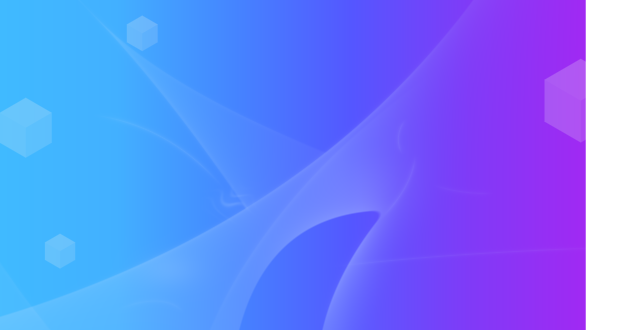
A Shadertoy shader for this background:

```glsl
// Cyan to violet gradient crossed by translucent curved veils and pale cubes.
// Every veil edge is a parabola in implicit form, giving a signed distance
// and a curve parameter; fills, rims and thin strokes are built from those.

const float PANEL_RIGHT = 1.775;   // in canvas heights
const vec3 VEIL_TINT = vec3(0.76, 0.87, 1.0);

float cross2(vec2 a, vec2 b) { return a.x * b.y - a.y * b.x; }

// Quadratic arc a-b-c: x = distance (negative on the concave side), y = parameter
vec2 arc(vec2 p, vec2 a, vec2 b, vec2 c) {
    vec2 e = b - a, g = c - a, q = p - a;
    float area = cross2(e, g);
    float v = cross2(q, g) / area;
    float w = cross2(e, q) / area;
    float u = 1.0 - v - w;
    vec2 gradV = vec2(g.y, -g.x) / area;
    vec2 gradW = vec2(-e.y, e.x) / area;
    vec2 grad = 2.0 * v * gradV - 4.0 * (u * gradW - w * (gradV + gradW));
    return vec2((v * v - 4.0 * u * w) / max(length(grad), 1e-4), w + 0.5 * v);
}

float fill(float d, float soft) { return smoothstep(-soft, soft, d); }

// Bright line along an arc that fades at both ends
float rim(vec2 curve, float width) {
    float ends = smoothstep(-0.02, 0.25, curve.y) * smoothstep(1.02, 0.75, curve.y);
    return exp(-abs(curve.x) / width) * ends;
}

float stroke(vec2 p, vec2 a, vec2 b, vec2 c, float width) {
    return rim(arc(p, a, b, c), width);
}

float glow(vec2 p, vec2 center, vec2 size) {
    vec2 q = (p - center) / size;
    return exp(-dot(q, q));
}

float smoothMax(float a, float b, float k) {
    float h = max(k - abs(a - b), 0.0) / k;
    return max(a, b) + 0.25 * h * h * k;
}

vec3 gradient(float s) {
    vec3 stops[6] = vec3[6](
        vec3(0.25, 0.73, 1.00), vec3(0.26, 0.69, 1.00), vec3(0.27, 0.52, 1.00),
        vec3(0.33, 0.34, 1.00), vec3(0.50, 0.23, 0.97), vec3(0.63, 0.16, 0.95));
    float x = clamp(s, 0.0, 0.999) * 5.0;
    int i = int(x);
    return mix(stops[i], stops[i + 1], fract(x));
}

// Opacity of an isometric cube: a hexagon split into three faces
float cube(vec2 p, vec2 center, float radius, float px) {
    vec2 q = (p - center) / radius;
    float ax = abs(q.x), soft = px / radius;
    float inside = fill(0.866 - max(ax, 0.5 * ax + 0.866 * abs(q.y)), soft);
    float side = mix(0.20, 0.155, fill(q.x, soft));
    return inside * mix(side, 0.225, fill(q.y - 0.577 * ax, soft));
}

// Crumpled threads from layered sines
float threads(vec2 p) {
    float bend = sin(p.x * 55.0 + 2.0 * sin(p.y * 38.0));
    return pow(0.5 + 0.5 * sin(p.y * 150.0 + p.x * 90.0 + 2.5 * bend), 3.0);
}

void mainImage(out vec4 fragColor, in vec2 fragCoord) {
    vec2 p = fragCoord / iResolution.y;
    float px = 0.75 / iResolution.y;
    vec3 color = gradient(p.x / PANEL_RIGHT);

    // Main curves
    vec2 sweep = arc(p, vec2(0.0, 0.04), vec2(0.934, 0.32), vec2(1.434, 1.0));
    vec2 fold = arc(p, vec2(0.636, 0.0), vec2(0.79, 0.341), vec2(1.111, 0.621));
    vec2 holeTop = arc(p, vec2(0.725, 0.0), vec2(0.813, 0.338), vec2(1.131, 0.361));
    vec2 holeSide = arc(p, vec2(1.149, 0.338), vec2(1.018, 0.172), vec2(0.977, 0.0));
    vec2 sailLeft = arc(p, vec2(0.24, 1.0), vec2(0.487, 0.753), vec2(0.745, 0.369));
    vec2 sailRight = arc(p, vec2(0.24, 1.0), vec2(0.455, 0.747), vec2(0.985, 0.538));
    vec2 corner = arc(p, vec2(0.0, 0.205), vec2(0.063, 0.104), vec2(0.152, 0.0));

    // Broad veil below the sweep, with the hole cut out
    float below = fill(sweep.x, px * 1.5);
    float hole = smoothMax(holeTop.x, -holeSide.x, 0.035);
    float outside = fill(hole, px * 1.5);
    float veil = 0.13 * smoothstep(1.42, 0.95, p.x) + 0.09 * exp(-max(sweep.x, 0.0) / 0.07);
    veil += 0.05 * fill(-fold.x, px * 2.0) * smoothstep(1.35, 1.0, p.x);
    veil *= 1.0 - 0.75 * smoothstep(0.0, 0.16, -holeSide.x);
    float light = veil * below * outside;
    light += 0.20 * exp(-max(hole, 0.0) / 0.045) * outside * below
           * smoothstep(0.1, 0.8, holeTop.y) * smoothstep(1.24, 1.08, p.x);

    // Sail hanging from the upper left, and the lower left corner
    float sail = fill(sailLeft.x, px * 2.0) * fill(sailRight.x, px * 2.0) * (1.0 - below);
    light += sail * (0.06 + 0.08 * exp(-max(sailLeft.x, 0.0) / 0.05));
    light += 0.07 * fill(corner.x, px * 2.0);

    // Rims and stray strokes
    light += 0.10 * rim(sweep, 0.005) + 0.06 * rim(fold, 0.007);
    light += 0.09 * rim(sailLeft, 0.005) + 0.06 * rim(sailRight, 0.004);
    light += 0.06 * rim(holeSide, 0.008) + 0.05 * rim(corner, 0.004);
    light += 0.14 * stroke(p, vec2(0.278, 0.652), vec2(0.518, 0.621), vec2(0.682, 0.424), 0.005);
    light += 0.10 * stroke(p, vec2(1.258, 0.533), vec2(1.255, 0.439), vec2(1.149, 0.331), 0.006);
    light += 0.09 * stroke(p, vec2(1.23, 0.641), vec2(1.19, 0.585), vec2(1.22, 0.53), 0.005);
    light += 0.07 * stroke(p, vec2(1.0, 0.19), vec2(1.35, 0.235), vec2(1.9, 0.252), 0.004);
    light += 0.05 * stroke(p, vec2(1.31, 0.44), vec2(1.4, 0.41), vec2(1.5, 0.414), 0.005);
    light += 0.06 * stroke(p, vec2(0.35, 0.06), vec2(0.5, 0.12), vec2(0.56, 0.05), 0.006);

    // Soft glows and the crumpled knot
    light += 0.10 * glow(p, vec2(0.515, 0.18), vec2(0.09, 0.05));
    light += 0.08 * glow(p, vec2(1.10, 0.43), vec2(0.13, 0.10)) * below * outside;
    light += glow(p, vec2(0.70, 0.385), vec2(0.045, 0.035)) * (0.07 + 0.16 * threads(p));
    color = mix(color, VEIL_TINT, clamp(light, 0.0, 0.6));

    // Cubes: center and radius
    vec3 cubes[4] = vec3[4](vec3(0.431, 0.899, 0.054), vec3(0.078, 0.613, 0.091),
                            vec3(0.182, 0.239, 0.053), vec3(1.760, 0.695, 0.127));
    for (int i = 0; i < 4; i++)
        color = mix(color, vec3(0.95), cube(p, cubes[i].xy, cubes[i].z, px));

    // Blank margin on the right
    fragColor = vec4(mix(color, vec3(1.0), fill(p.x - PANEL_RIGHT, px)), 1.0);
}
```
